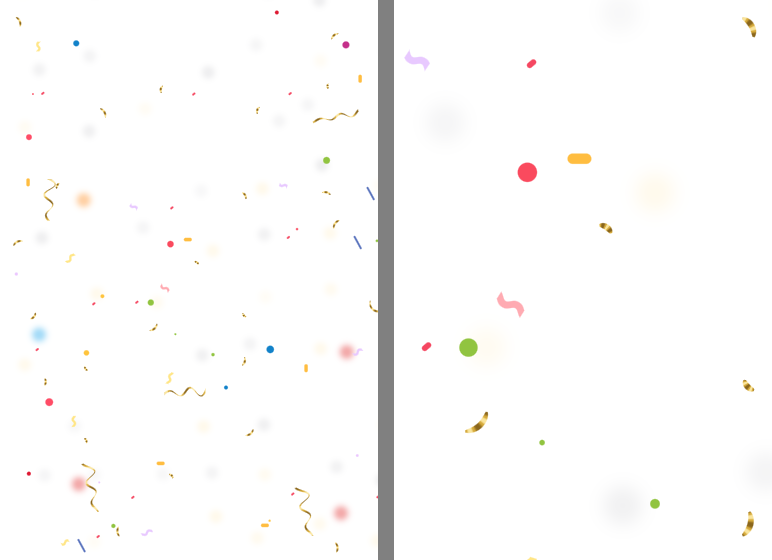
Left: the whole. Right: its middle third, enlarged.
Write a Shadertoy shader that draws this pattern.

```glsl
// Sparse party confetti on white: soft blurred specks, crisp dots, rods,
// pastel squiggles and gold ribbons. Each layer is a jittered grid in which
// a hash decides whether a cell holds a piece, and its turn, size and colour.

vec4 hash4(vec2 cell, float seed) {
    float n = dot(cell, vec2(12.7, 31.1)) + seed * 7.31;
    return fract(sin(n + vec4(0.3, 2.1, 4.7, 8.9) * (1.0 + n * 0.13)) * 43758.5);
}

// Local position within a jittered cell; a cell left empty moves far away.
vec2 scatter(vec2 p, float size, float density, float spread, float seed, out vec4 rnd) {
    vec2 cell = floor(p / size);
    rnd = hash4(cell, seed);
    vec2 local = p - (cell + 0.5 + (rnd.xy - 0.5) * spread) * size;
    rnd = hash4(cell, seed + 40.0);
    return rnd.x < density ? local : vec2(9.0);
}

vec2 turn(vec2 p, float a) {
    float c = cos(a), s = sin(a);
    return vec2(c * p.x + s * p.y, c * p.y - s * p.x);
}

float cover(float d) { return clamp(0.5 - d * iResolution.y * 0.8, 0.0, 1.0); }

float glow(vec2 p, float radius) { return exp(-pow(length(p) / radius, 2.5)); }

float rod(vec2 p, float halfLength, float radius) {
    p.x -= clamp(p.x, -halfLength, halfLength);
    return length(p) - radius;
}

// Sine band, corrected by its slope and cut at both ends.
float wave(vec2 p, float halfLength, float height, float freq, float radius) {
    float slope = height * freq * cos(p.x * freq);
    float d = abs(p.y - height * sin(p.x * freq)) / sqrt(1.0 + slope * slope);
    return max(d - radius, abs(p.x) - halfLength);
}

vec3 gold(float t) {
    vec3 c = mix(vec3(0.54, 0.40, 0.11), vec3(0.84, 0.67, 0.24), smoothstep(-1.0, 0.2, sin(t)));
    return mix(c, vec3(0.98, 0.90, 0.62), smoothstep(0.3, 1.0, sin(t)));
}

vec3 confettiColour(float t) {
    vec3 palette[8] = vec3[8](
        vec3(0.87, 0.10, 0.20), vec3(1.00, 0.30, 0.40), vec3(1.00, 0.77, 0.24),
        vec3(0.77, 0.19, 0.54), vec3(0.07, 0.51, 0.79), vec3(0.92, 0.78, 1.00),
        vec3(0.57, 0.77, 0.25), vec3(0.98, 0.29, 0.37));
    return palette[int(t * 7.99)];
}

void mainImage(out vec4 fragColor, in vec2 fragCoord) {
    vec2 p = fragCoord / iResolution.y;
    vec3 col = vec3(1.0);
    vec4 rnd;

    // Faint cream and grey specks, far out of focus
    vec2 q = scatter(p, 0.105, 0.8, 0.55, 1.0, rnd);
    vec3 tint = rnd.y < 0.55 ? vec3(1.0, 0.91, 0.70) : vec3(0.74, 0.74, 0.76);
    col = mix(col, tint, glow(q, 0.0125) * mix(0.10, 0.25, rnd.z));

    // Stronger coloured blurs
    q = scatter(p, 0.23, 0.5, 0.6, 2.0, rnd);
    tint = rnd.y < 0.5 ? vec3(0.42, 0.77, 0.95)
         : rnd.y < 0.85 ? vec3(0.92, 0.45, 0.45) : vec3(1.0, 0.70, 0.42);
    col = mix(col, tint, glow(q, 0.0135) * 0.6);

    // Crisp dots, mostly tiny
    q = scatter(p, 0.11, 0.52, 0.8, 3.0, rnd);
    float radius = mix(0.0015, 0.0075, pow(rnd.z, 2.0));
    col = mix(col, confettiColour(rnd.y), cover(length(q) - radius));

    // Small slanted red flecks
    q = scatter(p, 0.2, 0.35, 0.8, 4.0, rnd);
    col = mix(col, vec3(0.96, 0.28, 0.38), cover(rod(turn(q, 0.7), 0.0014, 0.0017)));

    // Rods: short stubs lie along the axes, long thin ones may slant
    q = scatter(p, 0.2, 0.55, 0.8, 5.0, rnd);
    bool stub = rnd.y < 0.5;
    float angle = rnd.z < 0.4 && stub ? 0.0 : 1.57;
    if (!stub) angle += (floor(rnd.z * 3.0) - 1.0) * 0.5;
    tint = stub ? (rnd.w < 0.75 ? vec3(1.0, 0.74, 0.25) : vec3(0.07, 0.50, 0.79))
                : (rnd.w < 0.75 ? vec3(0.35, 0.45, 0.74) : vec3(0.33, 0.81, 0.53));
    float d = stub ? rod(turn(q, angle), 0.0040, 0.0031) : rod(turn(q, angle), 0.0115, 0.0017);
    col = mix(col, tint, cover(d));

    // Pastel squiggles with a gentle bend
    q = scatter(p, 0.2, 0.5, 0.8, 6.0, rnd);
    tint = rnd.y < 0.4 ? vec3(1.0, 0.67, 0.70)
         : rnd.y < 0.65 ? vec3(0.91, 0.79, 1.0) : vec3(1.0, 0.90, 0.53);
    q = turn(q, rnd.z * 3.1);
    col = mix(col, tint, cover(wave(q, mix(0.007, 0.011, rnd.w), 0.0018, 430.0, 0.0021)));

    // Gold curls: tapered arcs with glinting bands, a few bent to horseshoes
    q = scatter(p, 0.125, 0.45, 0.7, 7.0, rnd);
    float arc = rnd.y > 0.92 ? 1.9 : 0.7;
    float bend = mix(0.005, 0.015, rnd.y);
    q = turn(q, rnd.z * 6.28) + vec2(0.0, bend * 0.7);
    float a = atan(q.x, q.y);
    float taper = 0.0018 * sqrt(max(0.0, 1.0 - pow(abs(a) / arc, 2.0) * 0.9));
    d = max(abs(length(q) - bend) - taper, (abs(a) - arc) * bend);
    col = mix(col, gold(a * 8.0 + rnd.w * 6.0), cover(d));

    // Long gold streamers, upright or nearly level
    q = scatter(p, 0.24, 0.42, 0.55, 8.0, rnd);
    q = turn(q, (rnd.y < 0.4 ? 1.57 : 0.1) + (rnd.z - 0.5) * 0.4);
    float height = mix(0.004, 0.010, rnd.w) * (0.8 + 10.0 * clamp(q.x, -0.03, 0.03));
    float width = 0.0012 + 0.0006 * sin(q.x * 170.0 + 1.0);
    d = wave(q, mix(0.030, 0.046, rnd.z), height, 170.0, width);
    col = mix(col, gold(q.x * 260.0 + rnd.w * 6.0), cover(d));

    fragColor = vec4(col, 1.0);
}
```
